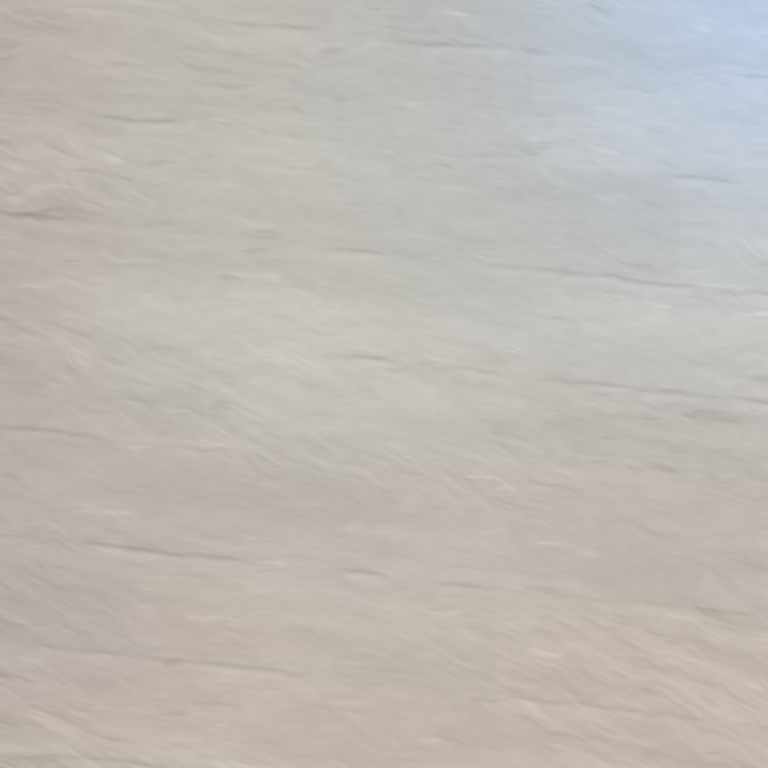
Give the GLSL for this texture, as a three.js fragment shader.

```glsl
// Pale, softly blurred wood planks running slightly downhill to the right.
// Warped, stretched noise makes the grain, embossed noise the crumpled fibres,
// and wide gradients the pinkish left, grey middle and cool light at top right.
varying vec2 vUv;

float hash(vec2 p) {
  vec3 q = fract(vec3(p.xyx) * 0.1031);
  q += dot(q, q.yzx + 33.33);
  return fract((q.x + q.y) * q.z);
}

// Smooth value noise, centred on zero
float noise(vec2 p) {
  vec2 cell = floor(p);
  vec2 f = fract(p);
  f = f * f * f * (f * (f * 6.0 - 15.0) + 10.0);
  float low = mix(hash(cell), hash(cell + vec2(1.0, 0.0)), f.x);
  float high = mix(hash(cell + vec2(0.0, 1.0)), hash(cell + vec2(1.0)), f.x);
  return mix(low, high, f.y) - 0.5;
}

float fbm(vec2 p) {
  float sum = 0.0;
  float amplitude = 1.0;
  for (int i = 0; i < 4; i++) {
    sum += amplitude * noise(p);
    p = mat2(1.6, 0.25, -0.25, 1.9) * p + 17.3;
    amplitude *= 0.55;
  }
  return sum;
}

// Fibre height: short wisps that dip more steeply where the figure is wavy
float fibreHeight(vec2 p, float wave) {
  vec2 bent = p + vec2(0.0, 0.018 * fbm(p * vec2(16.0, 20.0)));
  float straight = fbm(bent * vec2(15.0, 48.0) + 40.0);
  vec2 steep = vec2(bent.x, bent.y + 0.27 * bent.x);
  float wavy = fbm(steep * vec2(14.0, 42.0) + 90.0);
  return mix(straight, wavy, wave);
}

// Wide colour gradients of the lit floor
vec3 floorColor(vec2 uv) {
  vec3 pinkGrey = vec3(0.715, 0.682, 0.657);
  vec3 neutralGrey = vec3(0.752, 0.743, 0.714);
  vec3 softBeige = vec3(0.757, 0.718, 0.685);
  vec3 skyBlue = vec3(0.765, 0.830, 0.930);
  float middle = smoothstep(-0.15, 0.4, uv.x) * smoothstep(0.2, 0.6, uv.y + 0.08 * uv.x);
  vec3 color = mix(pinkGrey, softBeige, smoothstep(0.65, 0.25, uv.y) * smoothstep(-0.15, 0.35, uv.x));
  color = mix(color, neutralGrey, middle);
  color += vec3(0.008, 0.007, -0.004) * smoothstep(0.16, 0.0, uv.y);
  float glow = length((uv - vec2(1.04, 1.06)) * vec2(1.0, 1.05));
  color = mix(color, vec3(0.742, 0.763, 0.778), 0.85 * smoothstep(0.78, 0.25, glow));
  return mix(color, skyBlue, smoothstep(0.5, 0.0, glow));
}

void main() {
  // Coordinates along and across the tilted boards
  vec2 grain = vec2(vUv.x, vUv.y + 0.11 * vUv.x);
  float wobble = 0.006 * fbm(grain * vec2(20.0, 9.0));
  float board = (grain.y + wobble - 0.026) / 0.14;
  float row = floor(board);

  // Butt joints: a faint step in tone on each row
  float joint = fract(0.695 + (6.0 - row) * 0.19);
  float side = smoothstep(-0.004, 0.004, grain.x - joint + 0.3 * wobble);
  float tone = mix(hash(vec2(row, 3.0)), hash(vec2(row, 8.0)), side) - 0.5;
  float lightEnd = side * step(4.5, row) * step(row, 6.5);

  // Patches of wavy figure, more common on the lower boards
  float patchiness = fbm(grain * vec2(2.8, 9.0) + 5.0);
  float wave = smoothstep(-0.05, 0.4, patchiness + 0.25 * smoothstep(0.7, 0.2, vUv.y));

  // Emboss: light from above gives each fibre a bright and a dark flank
  float height = fibreHeight(grain, wave);
  float relief = height - fibreHeight(grain + vec2(0.0015, 0.0045), wave);
  vec2 bent = grain + vec2(0.0, 0.016 * fbm(grain * vec2(11.0, 16.0) + 70.0));
  float streaks = fbm(bent * vec2(5.0, 24.0) + 11.0);
  float clouds = fbm(grain * vec2(2.2, 7.0) + 60.0);
  float mottle = fbm(vUv * vec2(52.0, 76.0));
  float shade = 0.033 * clouds + 0.019 * streaks + 0.009 * height + 0.013 * mottle;
  shade += relief * mix(0.029, 0.062, wave);
  shade += 0.016 * tone + 0.016 * lightEnd;

  // Scattered short dark cracks and pale ridges
  float crack = fbm(bent * vec2(14.0, 52.0) + 130.0);
  shade -= 0.042 * smoothstep(0.42, 0.85, crack);
  shade += 0.042 * smoothstep(0.42, 0.85, -crack);

  // Broken seams between boards, with a pale lip below
  float seamRow = floor(board + 0.5);
  float seamOffset = (board - seamRow) * 0.14;
  float broken = smoothstep(-0.2, 0.5, fbm(vec2(grain.x * 11.0, seamRow * 7.7)));
  broken *= 0.45 + 0.55 * hash(vec2(seamRow, 21.0));
  float line = exp(-pow(seamOffset / 0.0034, 2.0));
  float lip = exp(-pow((seamOffset + 0.008) / 0.006, 2.0));
  shade += broken * (0.024 * lip - 0.070 * line);

  // Slight shifts between pink and green-grey along the boards
  vec3 color = floorColor(vUv) + shade;
  float tint = fbm(grain * vec2(2.0, 9.0) + 200.0) + 0.5 * tone;
  color += 0.008 * tint * vec3(0.6, -0.5, -0.2);
  gl_FragColor = vec4(color, 1.0);
}
```
